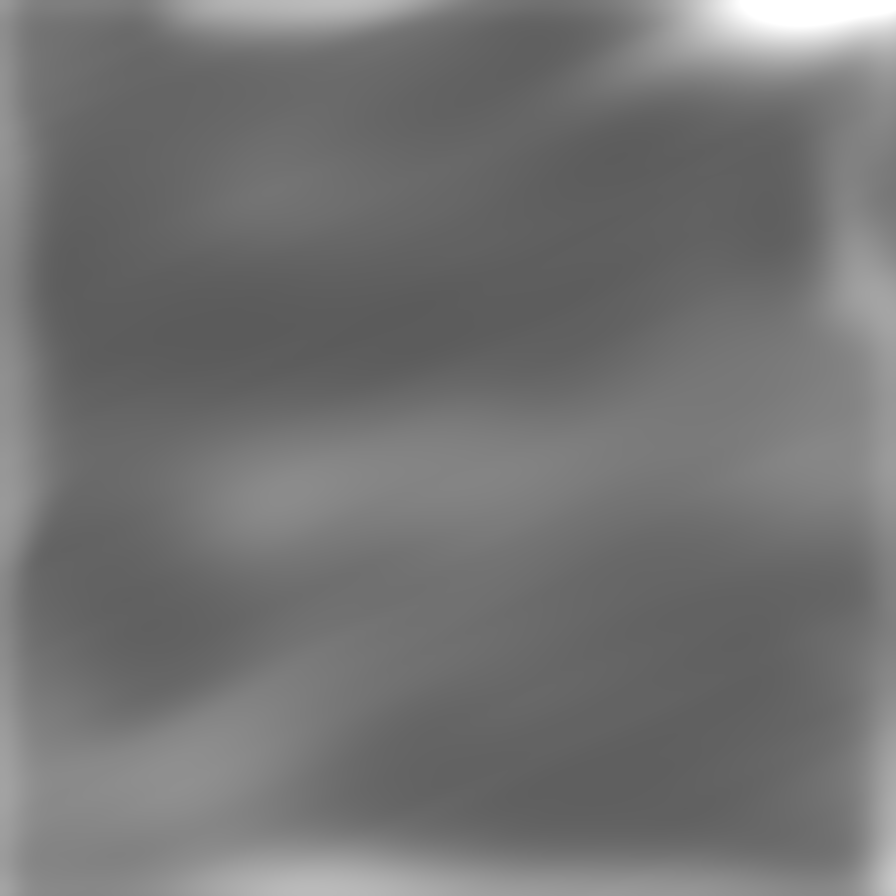
This texture is drawn by a WebGL 2 fragment shader. Its source:

```glsl
#version 300 es
precision highp float;

uniform vec2 u_resolution;
out vec4 fragColor;

// Cloud body
const float BASE_TONE = 0.425;
const float CONTRAST = 0.043;
const float HIGHLIGHT_SKEW = 0.007;
const float NOISE_SPREAD = 0.12;
const float STREAK_ANGLE = 0.42;
const vec2 BROAD_SCALE = vec2(3.2, 6.0);
const vec2 MEDIUM_SCALE = vec2(5.5, 9.0);
const vec2 FIBRE_SCALE = vec2(7.0, 60.0);
const float FIBRE_STRENGTH = 0.012;
const float UPPER_SHADE = 0.025;
const float SPLAT_FALLOFF = 2.2;

// Pale rim: left, right, bottom, top
const vec4 RIM_WIDTH = vec4(0.035, 0.045, 0.04, 0.03);
const vec4 RIM_STEADY = vec4(0.10, 0.10, 0.07, 0.06);
const vec4 RIM_PATCHY = vec4(0.10, 0.34, 0.24, 0.26);
const vec2 RIM_SCALE = vec2(5.0, 6.0);

// Bright corner and its trailing wisp
const vec2 GLOW_CENTER = vec2(0.92, 1.01);
const vec2 GLOW_RADIUS = vec2(0.15, 0.08);
const float GLOW_STRENGTH = 0.68;
const vec2 WISP_CENTER = vec2(0.74, 0.94);
const vec2 WISP_RADIUS = vec2(0.13, 0.04);
const float WISP_STRENGTH = 0.13;

vec3 hash3(vec2 cell) {
    vec3 p = fract(cell.xyx * vec3(0.1031, 0.1030, 0.0973));
    p += dot(p, p.yxz + 33.33);
    return fract((p.xxy + p.yzz) * p.zyx);
}

// Normalised sum of soft, jittered spots with random brightness
float splatNoise(vec2 p) {
    vec2 cell = floor(p);
    float total = 0.0;
    float weightSum = 0.0;
    for (int y = -2; y <= 2; y++) {
        for (int x = -2; x <= 2; x++) {
            vec2 neighbor = cell + vec2(x, y);
            vec3 random = hash3(neighbor);
            vec2 offset = neighbor + 0.2 + 0.6 * random.xy - p;
            float weight = exp(-SPLAT_FALLOFF * dot(offset, offset));
            total += weight * random.z;
            weightSum += weight;
        }
    }
    return total / weightSum;
}

// Coordinates along and across the streaks
vec2 alongStreaks(vec2 p) {
    float c = cos(STREAK_ANGLE);
    float s = sin(STREAK_ANGLE);
    return vec2(c * p.x + s * p.y, c * p.y - s * p.x);
}

float softSpot(vec2 offset, vec2 radius) {
    vec2 q = offset / radius;
    return exp(-dot(q, q));
}

float cloudTone(vec2 uv, vec2 flow) {
    float broad = splatNoise(flow * BROAD_SCALE + 41.0);
    float medium = splatNoise(flow * MEDIUM_SCALE + 87.0);
    float level = (0.5 * (broad + medium) - 0.5) / NOISE_SPREAD;
    float fibre = splatNoise(flow * FIBRE_SCALE + 153.0) - 0.5;
    return BASE_TONE + CONTRAST * level + HIGHLIGHT_SKEW * level * level
        + FIBRE_STRENGTH * fibre - UPPER_SHADE * smoothstep(0.5, 0.85, uv.y);
}

float rimLight(vec2 uv, vec2 flow) {
    float patches = smoothstep(0.35, 0.75, splatNoise(flow * RIM_SCALE + 219.0));
    vec4 edgeDistance = vec4(uv.x, 1.0 - uv.x, uv.y, 1.0 - uv.y);
    vec4 q = edgeDistance / (RIM_WIDTH * (0.7 + 0.8 * patches));
    return dot(exp(-q * q), RIM_STEADY + RIM_PATCHY * patches);
}

void main() {
    vec2 uv = gl_FragCoord.xy / u_resolution;
    vec2 flow = alongStreaks(uv);

    float tone = cloudTone(uv, flow) + rimLight(uv, flow);

    // Uneven outline for the corner glow
    float ripple = splatNoise(flow * MEDIUM_SCALE + 301.0) - 0.5;
    vec2 glowOffset = uv - GLOW_CENTER + vec2(0.0, 0.06 * ripple);
    tone += GLOW_STRENGTH * softSpot(glowOffset, GLOW_RADIUS);
    tone += WISP_STRENGTH * softSpot(alongStreaks(uv - WISP_CENTER), WISP_RADIUS);

    fragColor = vec4(vec3(clamp(tone, 0.335, 1.0)), 1.0);
}
```
